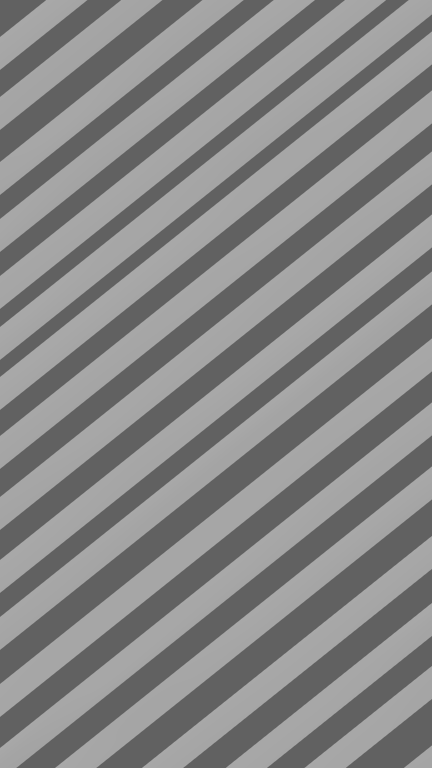
Reproduce this pattern procedurally as a Shadertoy shader.

```glsl
// Diagonal light grey stripes of equal width on dark grey, with uneven gaps.

const int STRIPES = 18;
const float UNIT = 1.0 / 768.0;          // stripe measures, as a share of the height
const float SLOPE = 0.8;                 // rise of the stripes per unit of width
const float STRIPE_WIDTH = 33.0 * UNIT;  // measured vertically
const vec3 DARK = vec3(0.38);
const vec3 LIGHT = vec3(0.65);

// Dark gap ahead of each stripe, from the top left corner downwards
const float GAPS[STRIPES] = float[STRIPES](
    37.0, 27.0, 32.0, 24.0, 24.0, 18.0, 17.0, 26.0, 28.0,
    30.0, 24.0, 34.0, 31.0, 31.0, 36.5, 34.0, 30.0, 46.5);

float hash(vec2 cell) {
    vec3 q = fract(vec3(cell.xyx) * 0.1031);
    q += dot(q, q.yzx + 33.33);
    return fract((q.x + q.y) * q.z);
}

float valueNoise(vec2 p) {
    vec2 cell = floor(p);
    vec2 f = fract(p);
    f = f * f * (3.0 - 2.0 * f);
    float low = mix(hash(cell), hash(cell + vec2(1.0, 0.0)), f.x);
    float high = mix(hash(cell + vec2(0.0, 1.0)), hash(cell + vec2(1.0, 1.0)), f.x);
    return mix(low, high, f.y);
}

// Coverage of a band that begins at start, softened over one pixel
float band(float depth, float start, float width, float pixel) {
    float d = abs(depth - start - 0.5 * width) - 0.5 * width;
    return clamp(0.5 - d / pixel, 0.0, 1.0);
}

// x: stripe coverage, y: position across the stripe from 0 to 1
vec2 stripes(float depth, float width, float pixel) {
    vec2 result = vec2(0.0);
    float start = 0.0;
    for (int i = 0; i < STRIPES; i++) {
        start += GAPS[i] * UNIT;
        float cover = band(depth, start, width, pixel);
        if (cover > result.x) {
            result = vec2(cover, clamp((depth - start) / width, 0.0, 1.0));
        }
        start += width;
    }
    return result;
}

// Faint brightness change across a stripe and in streaks along it
float sheen(vec2 p, float across) {
    vec2 streak = vec2(p.x + SLOPE * p.y, p.y - SLOPE * p.x) * vec2(4.0, 30.0);
    return 0.012 * (0.5 - across) + 0.012 * (valueNoise(streak) - 0.5);
}

void mainImage(out vec4 fragColor, in vec2 fragCoord) {
    vec2 p = fragCoord / iResolution.y;
    float depth = 1.0 - p.y + SLOPE * p.x;
    float pixel = length(vec2(1.0, SLOPE)) / iResolution.y;

    vec2 stripe = stripes(depth, STRIPE_WIDTH, pixel);
    vec3 color = mix(DARK, LIGHT + sheen(p, stripe.y), stripe.x);
    fragColor = vec4(color, 1.0);
}
```
